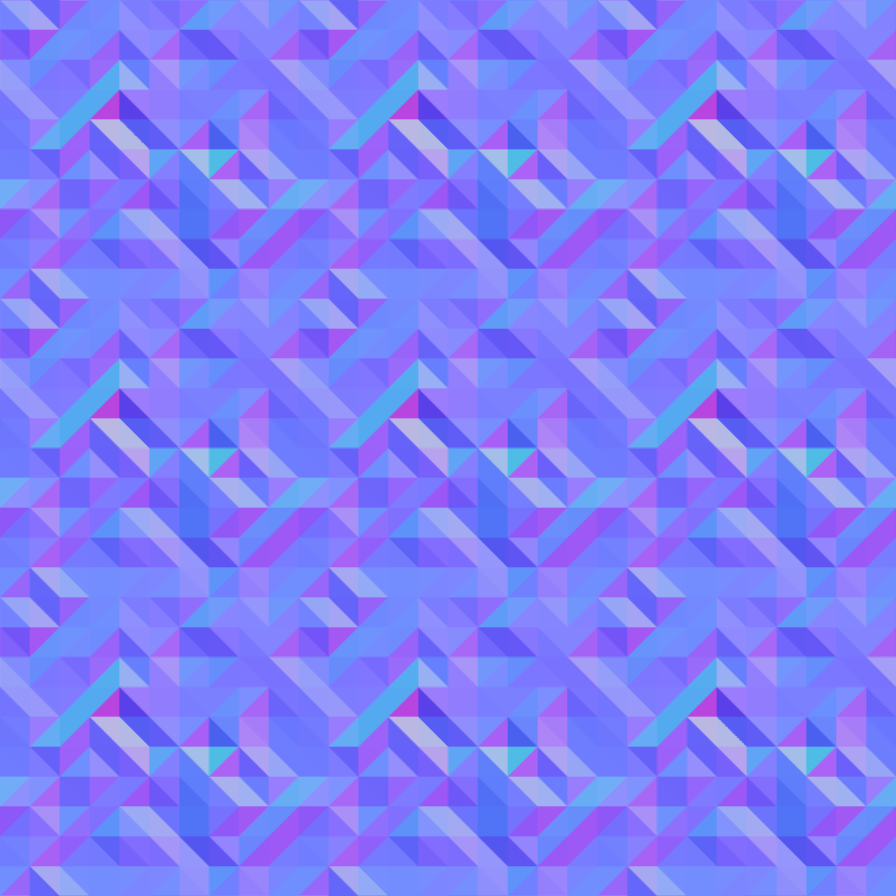
Give the GLSL for this texture map, as a three.js fragment shader.

```glsl
// Tiling normal map of a faceted low-poly surface, three repeats each way.
#define REPEATS 3.0      // tiles across and up
#define CELLS 10.0       // grid cells per tile side
#define RELIEF 0.75      // steepness of the facets
#define GRAIN 0.4        // likeness of heights along the falling diagonal
#define SEED 17.0        // picks another surface
#define EDGE 0.0007      // width of edge smoothing, in canvas units

varying vec2 vUv;

float hash(vec2 p) {
  return fract(sin(dot(p, vec2(127.1, 311.7)) + SEED) * 43758.5453);
}

// Random height of a grid vertex, wrapped so that the tile repeats
float vertexHeight(vec2 v) {
  float own = hash(mod(v, CELLS));
  float neighbor = hash(mod(v + vec2(1.0, -1.0), CELLS));
  return mix(own, neighbor, GRAIN);
}

// Slope of the triangle under p; each cell is cut along its flatter diagonal
vec2 facetSlope(vec2 p) {
  vec2 cell = floor(p);
  vec2 f = p - cell;
  float bl = vertexHeight(cell);
  float br = vertexHeight(cell + vec2(1.0, 0.0));
  float tl = vertexHeight(cell + vec2(0.0, 1.0));
  float tr = vertexHeight(cell + vec2(1.0, 1.0));

  if (abs(tl - br) < abs(tr - bl)) {
    return f.x + f.y > 1.0 ? vec2(tr - tl, tr - br) : vec2(br - bl, tl - bl);
  }
  return f.x > f.y ? vec2(br - bl, tr - br) : vec2(tr - tl, tl - bl);
}

// Unit normal packed into the 0 to 1 range
vec3 normalColor(vec2 uv) {
  vec2 slope = facetSlope(uv * REPEATS * CELLS);
  return normalize(vec3(-slope * RELIEF, 1.0)) * 0.5 + 0.5;
}

void main() {
  // Average a 3 by 3 neighborhood to soften the facet edges
  vec3 color = vec3(0.0);
  for (int j = -1; j <= 1; j++) {
    for (int i = -1; i <= 1; i++) {
      color += normalColor(vUv + vec2(float(i), float(j)) * EDGE);
    }
  }
  gl_FragColor = vec4(color / 9.0, 1.0);
}
```
